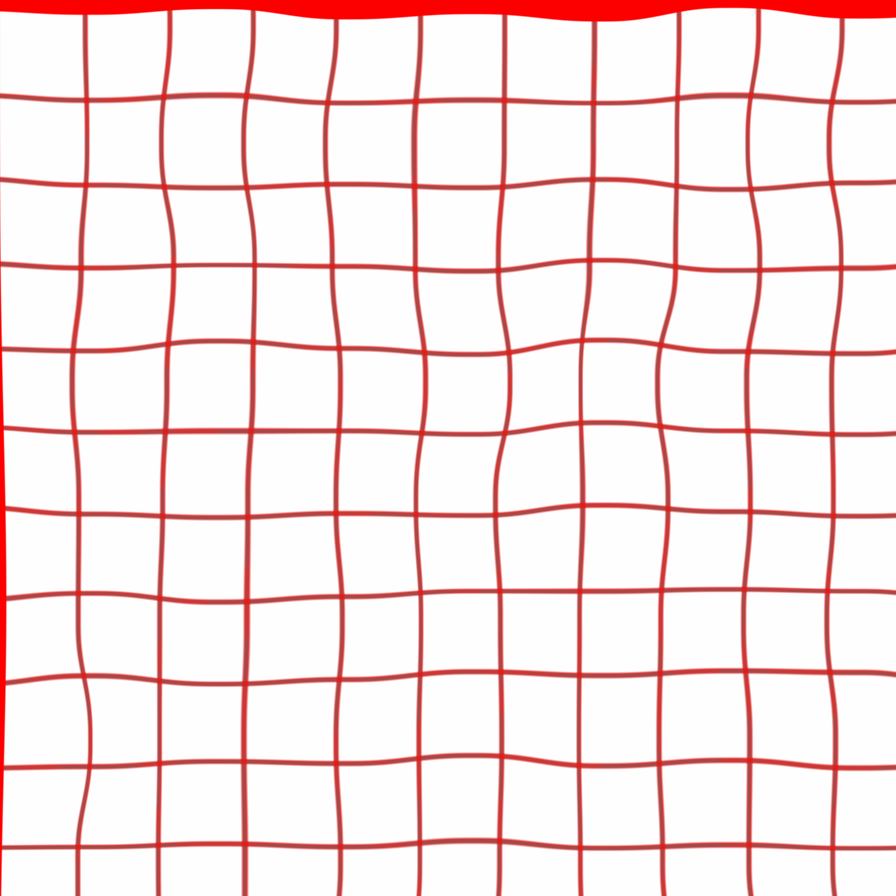
Give the GLSL for this pattern, as a WebGL 1 fragment shader.

```glsl
precision highp float;
// A hand-drawn red grid on white: ten wavering lines each way, with a solid
// red band along the top and a thin red sliver on the left. Smooth value noise
// bends a regular lattice; signed distances to its lines give the strokes.

uniform vec2 u_resolution;

float hash(vec2 cell) {
    vec3 q = fract(vec3(cell.xyx) * 0.1031);
    q += dot(q, q.yzx + 33.33);
    return fract((q.x + q.y) * q.z);
}

// Smooth value noise in -1..1
float noise(vec2 p) {
    vec2 cell = floor(p);
    vec2 f = fract(p);
    f = f * f * f * (f * (f * 6.0 - 15.0) + 10.0);
    float low = mix(hash(cell), hash(cell + vec2(1.0, 0.0)), f.x);
    float high = mix(hash(cell + vec2(0.0, 1.0)), hash(cell + 1.0), f.x);
    return 2.0 * mix(low, high, f.y) - 1.0;
}

// Soft coverage of a stroke at signed distance d from its centre
float stroke(float d, float pixel) {
    return 1.0 - smoothstep(0.0012, max(0.0043, 0.0012 + pixel), abs(d));
}

// Brownish core, redder towards the rim and in places along the line
vec3 inkColor(float d, float variation) {
    float redness = smoothstep(0.0008, 0.003, abs(d + 0.0005));
    redness = max(redness, 0.6 * smoothstep(0.0, 0.6, variation));
    return mix(vec3(0.66, 0.28, 0.28), vec3(0.89, 0.17, 0.16), redness);
}

void main() {
    vec2 uv = gl_FragCoord.xy / u_resolution;
    float pixel = 1.0 / min(u_resolution.x, u_resolution.y);

    // Bend the plane, more sideways than vertically
    vec2 bend = vec2(noise(uv * vec2(6.0, 7.5) + 3.7),
                     noise(uv * vec2(7.0, 6.0) + 41.3));
    vec2 p = uv + bend * vec2(0.013, 0.009);

    // Signed distance to the nearest vertical and horizontal line
    vec2 pitch = vec2(0.0934, 0.0922);
    vec2 grid = (p - vec2(-0.0016, 0.0586)) / pitch;
    vec2 line = clamp(floor(grid + 0.5), vec2(1.0, 0.0), vec2(10.0, 9.0));
    vec2 d = (grid - line) * pitch;

    // Strokes, with brighter red where they cross
    float variation = noise(uv * 23.0 + 11.0);
    float vertical = stroke(d.x, pixel);
    float horizontal = stroke(d.y, pixel);
    vec3 color = vec3(1.0, 0.995, 0.995);
    color = mix(color, inkColor(d.x, variation), vertical);
    color = mix(color, inkColor(d.y, -variation), horizontal);
    color = mix(color, vec3(0.86, 0.12, 0.11), vertical * horizontal);

    // Red margins: wavy band on top, bulging sliver on the left
    float bulge = (uv.y - 0.33) / 0.27;
    float sliver = 0.0075 * exp(-bulge * bulge) - 0.0004;
    float margin = max(p.y - 0.9825, sliver - uv.x);
    color = mix(color, vec3(0.99, 0.0, 0.0),
                smoothstep(-pixel, pixel, margin));

    gl_FragColor = vec4(color, 1.0);
}
```
